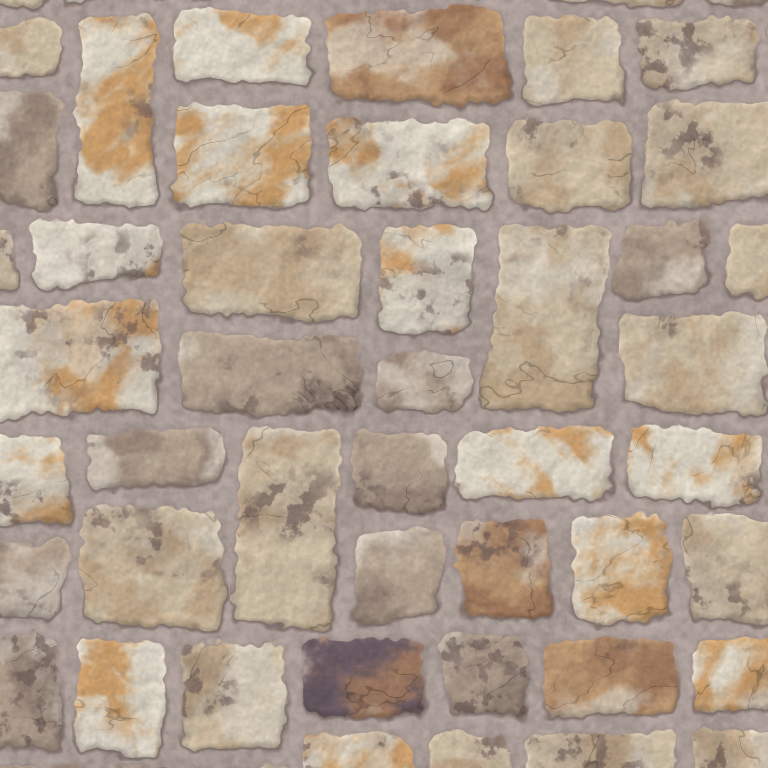
Give the GLSL for this texture, as a WebGL 1 fragment shader.

```glsl
precision highp float;
uniform vec2 u_resolution;

const float COURSE = 0.27;
const float BLOCK = 0.5;
const vec3 MORTAR = vec3(0.67, 0.615, 0.595);
const vec3 PALE = vec3(0.84, 0.81, 0.76);
const vec3 SHADOW = vec3(0.40, 0.33, 0.32);

float hash(vec2 p) {
  vec3 q = fract(vec3(p.xyx) * vec3(0.1031, 0.1030, 0.0973));
  q += dot(q, q.yzx + 33.33);
  return fract((q.x + q.y) * q.z);
}

float noise(vec2 p) {
  vec2 i = floor(p), f = fract(p);
  f = f * f * (3.0 - 2.0 * f);
  return mix(mix(hash(i), hash(i + vec2(1, 0)), f.x),
             mix(hash(i + vec2(0, 1)), hash(i + vec2(1, 1)), f.x), f.y);
}

float fbm(vec2 p) {
  float sum = 0.0, amp = 0.5;
  for (int i = 0; i < 5; i++) {
    sum += amp * noise(p);
    p = mat2(1.6, 1.2, -1.2, 1.6) * p + 17.3;
    amp *= 0.5;
  }
  return sum;
}

float blockEdge(float i, float row) {
  return i + 0.35 * (hash(vec2(i, row) + 61.0) - 0.5);
}

// Finds the rectangle of the stone at p by splitting blocks of a course.
void findStone(vec2 p, out vec2 lo, out vec2 hi, out float seed) {
  float row = floor(p.y / COURSE);
  float shift = 7.0 + hash(vec2(row, 3.0));
  float x = p.x / BLOCK + shift;
  float i = floor(x);
  if (x < blockEdge(i, row)) i -= 1.0;
  else if (x >= blockEdge(i + 1.0, row)) i += 1.0;
  lo = vec2((blockEdge(i, row) - shift) * BLOCK, row * COURSE);
  hi = vec2((blockEdge(i + 1.0, row) - shift) * BLOCK, (row + 1.0) * COURSE);
  seed = i * 31.0 + row * 157.0 + 400.0;
  for (int k = 0; k < 4; k++) {
    vec2 size = hi - lo;
    float choice = hash(vec2(seed, 11.0 + float(k)));
    float ratio = mix(0.36, 0.64, hash(vec2(seed, 29.0 + float(k))));
    bool wide = size.x > 0.265;
    bool flatCut = size.y > 0.2 && choice < (k == 0 ? 0.78 : (wide ? 0.0 : 0.35));
    vec2 cut = mix(lo, hi, ratio);
    if (flatCut) {
      if (p.y < cut.y) { hi.y = cut.y; seed += 7.3; }
      else { lo.y = cut.y; seed += 13.9; }
    } else if (wide) {
      if (p.x < cut.x) { hi.x = cut.x; seed += 3.1; }
      else { lo.x = cut.x; seed += 19.7; }
    }
  }
}

float roundBox(vec2 q, vec2 halfSize, float radius) {
  vec2 d = abs(q) - halfSize + radius;
  return length(max(d, 0.0)) + min(max(d.x, d.y), 0.0) - radius;
}

// Picks the ground and stain colours of one kind of stone.
void stoneColours(float kind, out vec3 ground, out vec3 stain) {
  ground = vec3(0.79, 0.73, 0.635); stain = vec3(0.72, 0.63, 0.52);
  if (kind > 0.40) { ground = vec3(0.70, 0.63, 0.56); stain = vec3(0.58, 0.51, 0.46); }
  if (kind > 0.60) { ground = vec3(0.73, 0.59, 0.45); stain = vec3(0.60, 0.45, 0.35); }
  if (kind > 0.73) { ground = vec3(0.85, 0.82, 0.76); stain = vec3(0.77, 0.60, 0.41); }
  if (kind > 0.88) { ground = vec3(0.83, 0.73, 0.56); stain = vec3(0.75, 0.62, 0.46); }
  if (kind > 0.95) { ground = vec3(0.41, 0.35, 0.38); stain = vec3(0.60, 0.46, 0.37); }
}

vec3 stoneSurface(vec2 p, float seed) {
  vec3 ground, stain;
  stoneColours(hash(vec2(seed, 5.0)), ground, stain);
  vec2 s = p + seed * 0.37;
  float angle = 2.4 * (hash(vec2(seed, 8.0)) - 0.5);
  vec2 grain = mat2(cos(angle), -sin(angle), sin(angle), cos(angle)) * s;
  float patches = fbm(s * 15.0 + 2.0 * fbm(s * 9.0));
  float strata = fbm(grain * vec2(9.0, 50.0));
  vec3 colour = mix(ground, stain, smoothstep(0.42, 0.64, mix(patches, strata, 0.3)));
  colour = mix(colour, PALE, 0.65 * smoothstep(0.52, 0.68, fbm(s * 12.0 + 40.0)));
  // Dark weathering specks, cracks and chipped relief
  float weather = smoothstep(0.50, 0.66, fbm(s * 8.0 + 80.0));
  float specks = smoothstep(0.50, 0.64, fbm(s * 60.0));
  colour = mix(colour, SHADOW, weather * (0.16 + 0.5 * specks));
  float crack = abs(fbm(grain * vec2(7.0, 14.0) + 20.0) - 0.5);
  colour *= 1.0 - 0.2 * (1.0 - smoothstep(0.0, 0.012, crack)) * smoothstep(0.4, 0.6, patches);
  vec2 light = vec2(-0.0025, 0.004);
  float relief = fbm(s * 32.0) - fbm((s + light) * 32.0);
  return colour * (0.99 + 0.45 * relief + 0.10 * (strata - 0.5));
}

void main() {
  vec2 uv = gl_FragCoord.xy / u_resolution.y;
  float pixel = 1.0 / u_resolution.y;
  vec2 p = uv + 0.02 * (vec2(noise(uv * 5.0), noise(uv * 5.0 + 50.0)) - 0.5);
  p.y += 0.09;

  vec2 lo, hi;
  float seed;
  findStone(p, lo, hi, seed);
  vec2 q = p - 0.5 * (lo + hi);
  vec2 halfSize = 0.5 * (hi - lo) - 0.0125;
  q.x += q.y * 0.22 * (hash(vec2(seed, 41.0)) - 0.5);
  q.y += q.x * 0.10 * (hash(vec2(seed, 43.0)) - 0.5);
  float ragged = 0.022 * (fbm(uv * 22.0) - 0.48) + 0.007 * (noise(uv * 95.0) - 0.5);
  float d = roundBox(q, halfSize, 0.014) + ragged;
  float underside = smoothstep(-0.3, 0.9, -q.y / halfSize.y + 0.3 * q.x / halfSize.x);

  // Sandy mortar, shaded beneath each stone
  float sand = fbm(uv * 110.0) - 0.5;
  vec3 mortar = MORTAR * (1.0 + 0.24 * sand + 0.14 * (fbm(uv * 14.0) - 0.5));
  mortar = mix(mortar, SHADOW, (0.12 + 0.55 * underside) * (1.0 - smoothstep(0.0, 0.007, d)));

  // Stone face with a lit upper rim and a darker lower rim
  vec3 stone = stoneSurface(uv, seed);
  float rim = smoothstep(-0.010, 0.0, d);
  stone *= 1.0 + rim * mix(0.07, -0.17, underside);
  stone *= 1.0 + 0.07 * (noise(uv * 230.0) - 0.5);

  vec3 colour = mix(stone, mortar, smoothstep(-pixel, pixel, d));
  gl_FragColor = vec4(clamp(colour, 0.0, 1.0), 1.0);
}
```
